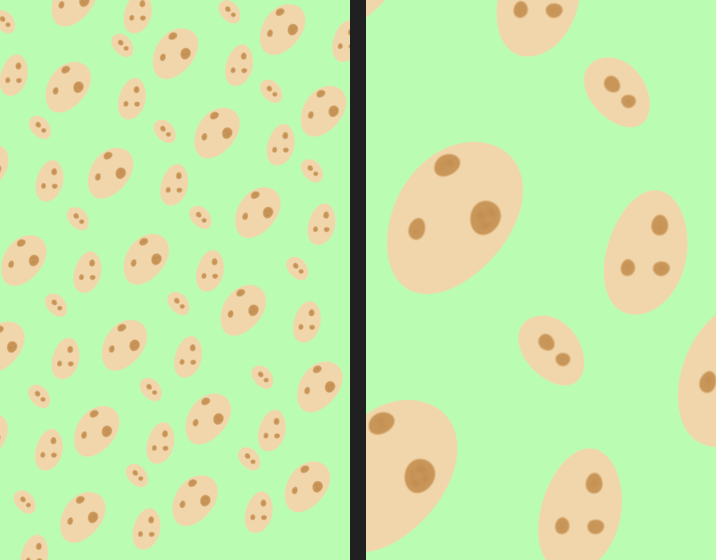
Left, the full canvas; right, a detail of the centre.
This pattern is drawn by a Shadertoy shader. Its source:

```glsl
// Scattered potatoes on mint: a hand-set grid of 4 columns by 7 rows repeats one
// group of three (large, medium, small). Each row has its own lean, gap and drop.
// Potatoes and their brown eyes are tilted ovals with a slight sine wobble.

// Canvas design units: 480 wide by 768 tall, y up.
const vec2 CANVAS = vec2(480.0, 768.0);

// Per row: left shift, column gap, rise of the second and of the third column.
const vec4 ROWS[7] = vec4[7](
    vec4(101, 146, 60, 90), vec4(93, 147, 46, 79), vec4(151, 146, 55, 85),
    vec4(200, 153, 64, 90), vec4(170, 163, 48, 80), vec4(132, 153, 17, 61),
    vec4(113, 154, 23, 42));

// Approximate signed distance to an oval with tilted radii.
float oval(vec2 p, vec2 center, vec2 radii, float tilt) {
    p -= center;
    float c = cos(tilt), s = sin(tilt);
    vec2 q = vec2(c * p.x + s * p.y, c * p.y - s * p.x) / radii;
    float k = length(q);
    float wobble = k > 0.01 ? 0.022 * sin(3.0 * atan(q.y, q.x) + radii.x) : 0.0;
    return k * (k - 1.0 + wobble) / max(length(q / radii), 1e-4);
}

// Distances of one group: x to the skins, y to the eyes.
vec2 potatoGroup(vec2 p) {
    vec2 m = p - vec2(88, -17), s = p - vec2(75, 57);
    float skin = oval(p, vec2(0), vec2(38.5, 26.3), 0.94);
    skin = min(skin, oval(m, vec2(0), vec2(29, 18.2), 1.31));
    skin = min(skin, oval(s, vec2(0), vec2(18, 12.5), -0.87));

    // Large: three eyes
    float eye = oval(p, vec2(-3, 23.5), vec2(6.2, 4.7), 0.5);
    eye = min(eye, oval(p, vec2(14.5, -0.5), vec2(7.9, 6.8), 1.2));
    eye = min(eye, oval(p, vec2(-16.7, -5.7), vec2(5.0, 3.7), 1.3));
    // Medium: three eyes
    eye = min(eye, oval(m, vec2(6.3, 13), vec2(4.7, 3.8), 1.5));
    eye = min(eye, oval(m, vec2(-8.3, -6.4), vec2(3.8, 3.2), 1.4));
    eye = min(eye, oval(m, vec2(7, -6.8), vec2(3.8, 3.3), 0.1));
    // Small: two eyes
    eye = min(eye, oval(s, vec2(-2.5, 3.5), vec2(4.0, 3.4), -0.9));
    eye = min(eye, oval(s, vec2(5, -4.3), vec2(3.3, 3.0), 0.0));
    return vec2(skin, eye);
}

// Center of the large potato of a group.
vec2 groupCenter(int row, int column) {
    vec4 set = ROWS[row];
    float r = float(row), c = float(column);
    vec2 at = vec2(set.x + c * set.y, 767.0 - 118.0 * r);
    if (column == 1) at.y += set.z;
    if (column == 2) at.y += set.w;
    if (column < 0) {
        at.x -= max(0.0, 25.0 - 10.0 * abs(r - 2.0));
        at.y -= 2.2 * pow(abs(r - 3.5), 3.0) * sign(r - 3.5) + 2.0;
    }
    return at;
}

void mainImage(out vec4 fragColor, in vec2 fragCoord) {
    vec2 p = fragCoord / iResolution.xy * CANVAS;
    float soft = 0.75 * CANVAS.x / iResolution.x;

    vec2 d = vec2(1e3);
    for (int row = 0; row < 7; row++) {
        for (int column = -1; column < 3; column++) {
            vec2 at = groupCenter(row, column);
            // Groups starting past the right edge are left out
            if (at.x < CANVAS.x && distance(p, at) < 130.0)
                d = min(d, potatoGroup(p - at));
        }
    }

    // Mint ground, cream skin, soft brown eyes with a brushed darker core
    vec3 color = vec3(0.73, 0.99, 0.70);
    color = mix(color, vec3(0.95, 0.84, 0.67), smoothstep(soft, -soft, d.x));
    color = mix(color, vec3(0.79, 0.59, 0.35), smoothstep(soft + 0.4, -soft - 0.4, d.y));
    float brush = 0.5 + 0.25 * sin(p.x * 0.9 + p.y * 0.5) + 0.25 * sin(p.y * 1.1 - p.x * 0.3);
    color = mix(color, vec3(0.74, 0.53, 0.29), 0.6 * brush * smoothstep(-1.0, -4.0, d.y));
    fragColor = vec4(color, 1.0);
}
```
